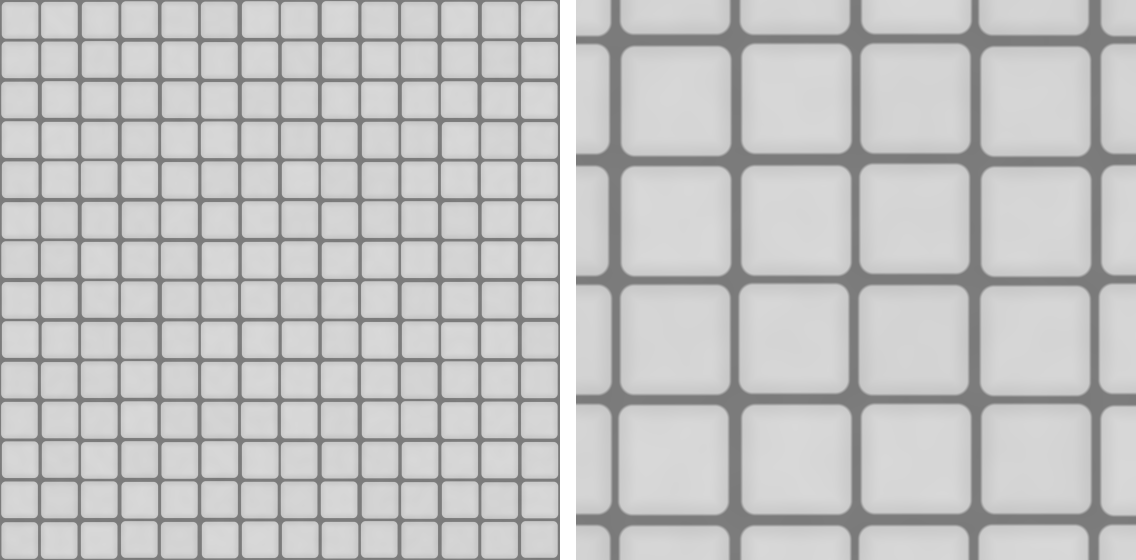
Left: the whole. Right: its middle third, enlarged.
A three.js fragment shader for this pattern:

```glsl
varying vec2 vUv;

const float TILES = 14.0;             // repeats across and down
const float HALF_SIDE = 0.458;        // the lengths below are in cells
const float CORNER_RADIUS = 0.115;
const float EDGE_SOFTNESS = 0.017;
const float POSITION_JITTER = 0.014;
const vec2 TILE_SHIFT = vec2(-0.008, 0.0);
const float RIM_WIDTH = 0.17;
const float MOTTLE_PERIOD = 42.0;     // noise lattice cells per canvas

const vec3 GROUT_COLOR = vec3(0.482);
const vec3 RIM_COLOR = vec3(0.79);
const vec3 TILE_COLOR = vec3(0.836);
const float SHADE_VARIATION = 0.008;
const float TILE_MOTTLE = 0.012;
const float GROUT_MOTTLE = 0.012;

vec2 hash2(vec2 p) {
  vec3 q = fract(p.xyx * vec3(0.1031, 0.1030, 0.0973));
  q += dot(q, q.yzx + 33.33);
  return fract((q.xx + q.yz) * q.zy);
}

vec2 latticeGradient(vec2 corner, float period) {
  float angle = 6.28318 * hash2(mod(corner, period) + 71.0).x;
  return vec2(cos(angle), sin(angle));
}

// Gradient noise that wraps after a whole number of lattice cells
float gradientNoise(vec2 p, float period) {
  vec2 i = floor(p);
  vec2 f = p - i;
  vec2 u = f * f * f * (f * (f * 6.0 - 15.0) + 10.0);
  vec2 e = vec2(1.0, 0.0);
  float a = dot(latticeGradient(i, period), f);
  float b = dot(latticeGradient(i + e.xy, period), f - e.xy);
  float c = dot(latticeGradient(i + e.yx, period), f - e.yx);
  float d = dot(latticeGradient(i + e.xx, period), f - e.xx);
  return mix(mix(a, b, u.x), mix(c, d, u.x), u.y);
}

float roundedSquare(vec2 p, float halfSide, float radius) {
  vec2 q = abs(p) - halfSide + radius;
  return length(max(q, 0.0)) + min(max(q.x, q.y), 0.0) - radius;
}

void main() {
  vec2 grid = vUv * TILES;
  vec2 cell = mod(floor(grid), TILES);

  // Each tile sits slightly off its cell centre
  vec2 offset = TILE_SHIFT + (hash2(cell + 5.0) * 2.0 - 1.0) * POSITION_JITTER;
  vec2 local = fract(grid) - 0.5 - offset;
  float dist = roundedSquare(local, HALF_SIDE, CORNER_RADIUS);

  // Pale face, dimming softly towards the rim
  float mottle = gradientNoise(vUv * MOTTLE_PERIOD, MOTTLE_PERIOD);
  float face = smoothstep(0.0, RIM_WIDTH, -dist);
  float shade = (hash2(cell + 37.0).x * 2.0 - 1.0) * SHADE_VARIATION;
  vec3 tile = mix(RIM_COLOR, TILE_COLOR, face) + shade + mottle * TILE_MOTTLE;

  // Grout shows between the tiles
  vec3 grout = GROUT_COLOR + mottle * GROUT_MOTTLE;
  float coverage = 1.0 - smoothstep(-EDGE_SOFTNESS, EDGE_SOFTNESS, dist);
  gl_FragColor = vec4(mix(grout, tile, coverage), 1.0);
}
```
